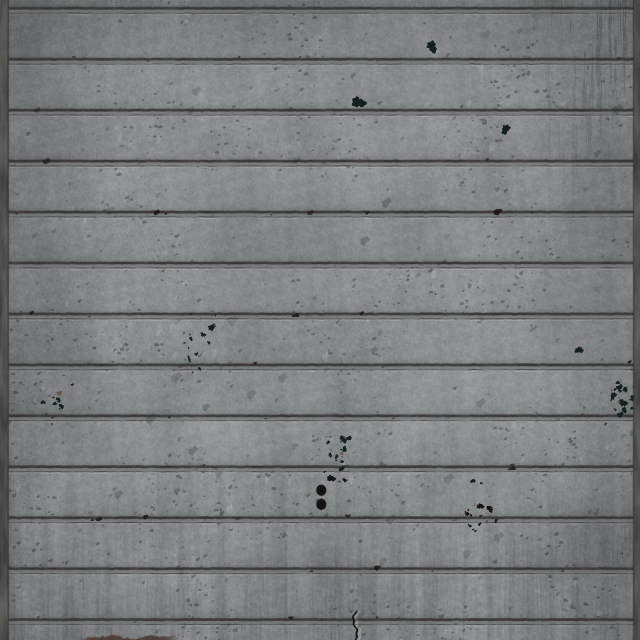
This texture is drawn by a Shadertoy shader. Its source:

```glsl
// Weathered grey roller shutter: wide slats split by double-lined grooves in a side frame.
// Layered sines give clouds and runs, cellular noise gives pitting, and wobbly
// polar discs placed by loops give the chipped paint and the lock.

const float SLAT = 0.0796;        // slat pitch
const float FIRST_GROOVE = 0.013; // distance of first groove from the top
const vec3 SHADE = vec3(0.405, 0.415, 0.42);
const vec3 PAINT = vec3(0.60, 0.615, 0.62);
const vec3 GROOVE = vec3(0.20, 0.19, 0.185);
const vec3 FRAME = vec3(0.31, 0.305, 0.295);
const vec3 CHIP = vec3(0.07, 0.13, 0.12);
const vec3 RUST = vec3(0.27, 0.19, 0.15);
const vec3 HOLE = vec3(0.09, 0.065, 0.06);

vec2 hash2(vec2 p) {
    vec2 q = vec2(dot(p, vec2(127.1, 311.7)), dot(p, vec2(269.5, 183.3)));
    return fract(sin(q) * 43758.55);
}

// Distance to the nearest scattered cell point
float cellular(vec2 p) {
    vec2 cell = floor(p);
    float nearest = 2.0;
    for (int y = -1; y <= 1; y++)
    for (int x = -1; x <= 1; x++) {
        vec2 id = cell + vec2(x, y);
        nearest = min(nearest, length(id + hash2(id) - p));
    }
    return nearest;
}

// Layered, rotated sines, roughly -1 to 1
float ripples(vec2 p) {
    float sum = 0.0, amp = 0.5;
    for (int i = 0; i < 6; i++) {
        p = mat2(0.8, 0.6, -0.6, 0.8) * p * 1.75 + 1.7;
        sum += amp * sin(p.x + 1.6 * sin(p.y + sum));
        amp *= 0.68;
    }
    return sum;
}

float band(float d, float halfWidth, float soft) {
    return 1.0 - smoothstep(halfWidth - soft, halfWidth + soft, abs(d));
}

// Ragged flake of the given radius; seed turns and reshapes it
float flake(vec2 d, float radius, float seed, float px) {
    float a = atan(d.y, d.x);
    float r = 0.85 + 0.2 * sin(2.0 * a + seed) + 0.13 * sin(3.0 * a - 2.0 * seed) + 0.1 * sin(7.0 * a + seed);
    return 1.0 - smoothstep(-px, px, length(d) - radius * r);
}

// Small flakes in grid cells, kept where chance allows
float scatter(vec2 uv, float count, float chance, float px) {
    vec2 cell = floor(uv * count);
    float mask = 0.0;
    for (int y = -1; y <= 1; y++)
    for (int x = -1; x <= 1; x++) {
        vec2 id = cell + vec2(x, y);
        vec2 h = hash2(id + 31.0);
        float radius = (0.15 + 0.55 * h.y * h.y) / count;
        float keep = smoothstep(h.x, h.x + 0.05, chance);
        mask = max(mask, keep * flake(uv - (id + hash2(id)) / count, radius, 20.0 * h.x, px));
    }
    return mask;
}

void mainImage(out vec4 fragColor, in vec2 fragCoord) {
    vec2 uv = fragCoord / iResolution.xy;
    float px = 0.75 / iResolution.y;
    float rows = (1.0 - uv.y - FIRST_GROOVE) / SLAT;
    float seam = floor(rows + 0.5);
    float below = (rows - seam) * SLAT; // signed distance under a groove

    // Painted slats: clouds, vertical runs, pitting and row tone
    float runs = ripples(uv * vec2(55.0, 3.0) + 4.0);
    float fineRuns = ripples(uv * vec2(130.0, 6.0));
    float low = 1.0 - smoothstep(0.0, 0.4, uv.y);
    float topRight = smoothstep(0.78, 0.92, uv.x) * smoothstep(0.55, 1.0, uv.y);
    float light = 0.75 + 0.13 * ripples(uv * vec2(6.0, 4.0)) + 0.09 * ripples(uv * vec2(19.0, 13.0));
    light += (0.04 + 0.15 * low) * runs - 0.14 * fract(rows);
    light += 0.08 * (hash2(vec2(floor(rows), 5.0)).x - 0.5);
    light += 0.24 * (cellular(uv * 210.0) - 0.5) + 0.10 * ripples(uv * 110.0);
    light -= 0.40 * smoothstep(0.85, 1.0, uv.y) + 0.16 * low;
    light -= 0.34 * smoothstep(0.30, 0.5, abs(uv.x - 0.5));
    light += 0.12 * exp(-20.0 * dot(uv - vec2(0.72, 0.62), uv - vec2(0.72, 0.62)));
    light -= (0.40 * topRight + 0.16 * low) * smoothstep(0.25, 0.7, fineRuns);
    vec3 color = mix(SHADE, PAINT, light);

    // Sparse pits and pale scuffs
    float patches = smoothstep(-0.2, 0.7, ripples(uv * 9.0 + 8.0));
    color *= 1.0 - 0.28 * scatter(uv + 0.13, 190.0, 0.03 + 0.12 * patches, px);
    color += 0.05 * scatter(uv * vec2(1.0, 0.5) + 0.83, 150.0, 0.10 * patches, px);

    // Groove: soft shadow, pale strip, uneven heavy line and broken lower lip
    float wear = ripples(vec2(uv.x * 40.0, seam * 3.0));
    float edge = 0.0004 * ripples(vec2(uv.x * 120.0, seam * 5.0));
    color *= 1.0 - 0.22 * exp(-abs(below) / 0.004);
    color = mix(color, SHADE * 1.1, 0.6 * band(below - 0.0045, 0.002, 0.001));
    color = mix(color, GROOVE * 1.1, (0.88 + 0.12 * wear) * band(below + edge, 0.0021, 0.0013));
    color = mix(color, GROOVE * 1.4, (0.6 + 0.3 * wear) * band(below - 0.0075 + edge, 0.0009, 0.0009));
    color += (0.04 + 0.03 * wear) * band(below - 0.0098, 0.001, 0.001);
    color = mix(color, HOLE, 0.8 * band(below, 0.005, 0.001) * scatter(uv + 0.29, 100.0, 0.05, px));

    // Clusters of small chips, a few larger flakes, and faint stray specks
    float cluster = 0.0, chips = 0.0;
    for (int i = 0; i < 5; i++) {
        float n = float(i);
        vec2 d = uv - vec2(0.09 + 0.22 * n, 0.33 + 0.13 * sin(0.3 + 1.6 * n));
        cluster = max(cluster, exp(-dot(d * d, vec2(2200.0, 700.0))));
        vec2 e = uv - vec2(0.56 + 0.115 * n, 0.84 + 0.195 * n - 0.108 * n * n);
        if (i < 4) chips = max(chips, flake(e, 0.0105 - 0.0014 * n, 2.0 + 1.9 * n, px));
    }
    chips = max(chips, scatter(uv, 105.0, 0.55 * cluster, px));
    chips = max(chips, 0.7 * scatter(uv + 0.37, 80.0, 0.02, px));
    color = mix(color, mix(CHIP, HOLE, smoothstep(0.30, 0.22, uv.y)), chips);
    color = mix(color, RUST * vec3(1.4, 1.2, 0.7), 0.7 * scatter(uv + 0.61, 130.0, 0.12 * cluster, px));

    // Double keyhole
    for (int i = 0; i < 2; i++) {
        vec2 d = uv - vec2(0.502, 0.234 - 0.022 * float(i));
        color = mix(color, HOLE, band(length(d * vec2(1.0, 0.9)), 0.0078, px));
    }

    // Torn bottom slat and rusty lower edge
    float tear = uv.x - 0.555 - 0.003 * sin(uv.y * 150.0) - 0.001 * sin(uv.y * 470.0);
    float torn = 1.0 - smoothstep(0.043, 0.048, uv.y);
    color += 0.10 * torn * band(tear - 0.004, 0.003, 0.001);
    color = mix(color, HOLE, torn * band(tear, 0.0015, px));
    float rustTop = 0.004 + 0.004 * ripples(vec2(uv.x * 40.0, 2.0));
    float rust = band(uv.x - 0.2, 0.07, 0.015) * (1.0 - smoothstep(rustTop - 0.002, rustTop + 0.002, uv.y));
    color = mix(color, RUST, 0.8 * rust);

    // Side frame with a dark inner seam
    float inset = min(uv.x - 0.013, 0.99 - uv.x);
    vec3 frame = FRAME * (1.0 + 0.2 * ripples(uv * vec2(60.0, 14.0)));
    color = mix(frame, color, smoothstep(-px, px, inset));
    color = mix(color, GROOVE, 0.6 * band(inset, 0.0013, 0.001));

    fragColor = vec4(clamp(color, 0.0, 1.0), 1.0);
}
```
